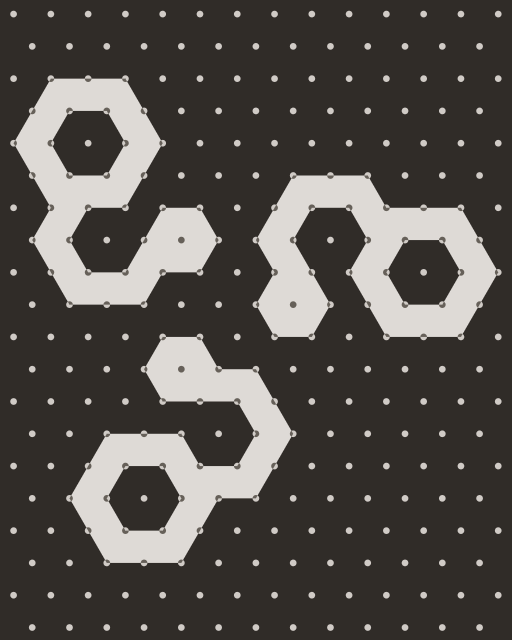
This background is drawn by a Shadertoy shader. Its source:

```glsl
// Three interlocked hexagon-ring hooks, turned about one point, on a triangular lattice of dots.

#define PITCH 0.05825                  // lattice spacing, in canvas heights
#define PIVOT vec2(-0.0584, 0.0240)    // turning point, from the canvas centre
#define DOT_RADIUS 0.089               // in lattice spacings
#define GROUND vec3(0.190, 0.172, 0.158)
#define PAPER vec3(0.870, 0.855, 0.838)
#define DOT_ON_GROUND vec3(0.815, 0.797, 0.778)
#define DOT_ON_PAPER vec3(0.400, 0.378, 0.350)

const float ROW = 0.8660254;           // row height of the lattice, sin(60 degrees)

// Distance from the centre to the hexagon side through p; corners lie on the x axis.
float hexNorm(vec2 p) {
    p = abs(p);
    return max(p.y, ROW * p.x + 0.5 * p.y);
}

// Hexagonal band between corner radii 1 and 2.
float hexRing(vec2 p) {
    return abs(hexNorm(p) - 1.5 * ROW) - 0.5 * ROW;
}

// Closed ring, then a ring open over one sixth, ending in a solid hexagon.
float hook(vec2 p) {
    vec2 openCentre = p - vec2(-3.0, 2.0 * ROW);
    vec2 tipCentre = p - vec2(-1.0, 2.0 * ROW);
    float closedRing = hexRing(p - vec2(-3.5, 5.0 * ROW));
    float gap = min(openCentre.y, dot(openCentre, vec2(ROW, -0.5)));
    float openRing = max(hexRing(openCentre), gap);
    float tip = hexNorm(tipCentre) - ROW;
    return min(closedRing, min(openRing, tip));
}

// Distance to the nearest lattice point, as two interleaved rectangular grids.
float latticeDistance(vec2 p) {
    vec2 cell = vec2(1.0, 2.0 * ROW);
    vec2 even = mod(p + 0.5 * cell, cell) - 0.5 * cell;
    vec2 odd = mod(p, cell) - 0.5 * cell;
    return min(length(even), length(odd));
}

// Pixel coverage of a signed distance.
float coverage(float d, float pixel) {
    return clamp(0.5 - d / pixel, 0.0, 1.0);
}

void mainImage(out vec4 fragColor, in vec2 fragCoord) {
    vec2 canvas = (fragCoord - 0.5 * iResolution.xy) / iResolution.y;
    vec2 p = (canvas - PIVOT) / PITCH;
    float pixel = 1.0 / (iResolution.y * PITCH);

    // Threefold turn of the hook
    mat2 thirdTurn = mat2(-0.5, ROW, -ROW, -0.5);
    vec2 q = p;
    float shape = 1e3;
    for (int i = 0; i < 3; i++) {
        shape = min(shape, hook(q));
        q = thirdTurn * q;
    }

    // Dots change tone where they cross a hook
    float paper = coverage(shape, pixel);
    float dots = coverage(latticeDistance(p) - DOT_RADIUS, pixel);
    vec3 surface = mix(GROUND, PAPER, paper);
    vec3 dotColor = mix(DOT_ON_GROUND, DOT_ON_PAPER, paper);
    fragColor = vec4(mix(surface, dotColor, dots), 1.0);
}
```
